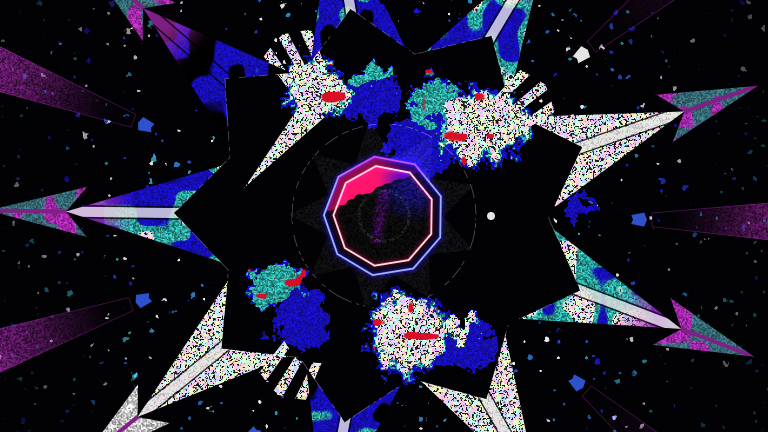
Reproduce this background procedurally as a Shadertoy shader.

```glsl
// A ninefold neon kaleidoscope: a glowing ring, speckled shards and darts on black.
#define HEIGHT 432.0
#define SECTOR 0.6981317
#define ARM_ANGLE 0.335
#define BLUE vec3(0.10, 0.06, 0.83)
#define TEAL vec3(0.18, 0.69, 0.66)
#define PALE vec3(0.90, 0.89, 0.89)
#define PURPLE vec3(0.50, 0.12, 0.52)
#define NOTCH vec2(210, 0)
#define WING vec2(163, 48)

// Clouds as center and radius: five blue, three teal, four white
const vec4 CLOUDS[12] = vec4[12](
    vec4(-20, 120, 36, 25), vec4(42, 72, 38, 34), vec4(72, -128, 42, 24), vec4(-84, -104, 30, 34),
    vec4(194, 7, 22, 9), vec4(-12, 141, 22, 11), vec4(52, 116, 26, 24), vec4(-110, -68, 30, 21),
    vec4(-70, 128, 35, 33), vec4(98, 90, 47, 41), vec4(22, -118, 39, 45), vec4(72, -111, 26, 13));
const float WHITENESS[9] = float[9](0.95, 0.45, 0.2, 0.05, 0.4, 1.1, 0.15, 0.95, 0.62);

float hash(vec2 p) {
    vec3 h = fract(p.xyx * 0.1031);
    h += dot(h, h.yzx + 33.33);
    return fract((h.x + h.y) * h.z);
}

float noise(vec2 p) {
    vec2 i = floor(p), f = fract(p);
    f = f * f * (3.0 - 2.0 * f);
    return mix(mix(hash(i), hash(i + vec2(1, 0)), f.x),
               mix(hash(i + vec2(0, 1)), hash(i + vec2(1, 1)), f.x), f.y);
}

float fill(float d) { return clamp(0.5 - d * iResolution.y / HEIGHT, 0.0, 1.0); }

// Signed distance to the line a-b, positive on its left
float side(vec2 p, vec2 a, vec2 b) {
    vec2 e = normalize(b - a);
    return dot(p - a, vec2(-e.y, e.x));
}

float dart(vec2 p, vec2 notch, vec2 wing, vec2 tip) {
    return max(side(p, wing, tip), side(p, notch, wing));
}

// Rotational fold: local position and sector index
vec3 fold(vec2 p, float start) {
    float a = atan(p.y, p.x) - start, k = floor(a / SECTOR + 0.5);
    a -= k * SECTOR;
    return vec3(length(p) * vec2(cos(a), sin(a)), mod(k + 9.0, 9.0));
}

// Tone rises from black through blue and teal to speckled white
vec3 shard(float tone, vec2 p) {
    float grain = noise(p * 0.85);
    vec3 tint = 0.9 + 0.15 * cos(6.28 * (hash(floor(p / 3.0)) + vec3(0, 0.33, 0.67)));
    vec3 c = BLUE * smoothstep(0.02, 0.1, tone) * (0.55 + 0.6 * grain);
    c = mix(c, TEAL * (0.4 + grain), smoothstep(0.36, 0.42, tone));
    return mix(c, tint * mix(0.12, 1.0, smoothstep(0.22, 0.42, grain)), smoothstep(0.55, 0.6, tone));
}

void mainImage(out vec4 fragColor, in vec2 fragCoord) {
    vec2 p = (fragCoord - 0.5 * iResolution.xy) / iResolution.y * HEIGHT;
    float r = length(p), grain = noise(p * 0.8), dash = step(0.45, noise(p * 0.3));
    vec3 arm = fold(p, ARM_ANGLE), gap = fold(p, ARM_ANGLE - 0.5 * SECTOR);
    vec2 q = vec2(arm.x, abs(arm.y)), g = vec2(gap.x, abs(gap.y));
    float rim = side(q, NOTCH, WING);
    vec3 col = vec3(0.008, 0.006, 0.014);

    // Dust outside the star
    for (float i = 0.0; i < 3.0; i++) {
        float size = 8.0 + 7.0 * i;
        vec2 cell = floor(p / size), id = cell + 71.0 * i;
        vec2 spot = (cell + 0.25 + 0.5 * vec2(hash(id + 3.1), hash(id + 8.7))) * size;
        vec3 tint = mix(mix(BLUE, TEAL, hash(id + 5.3)), PALE, step(0.7, hash(id + 1.9)));
        float d = length(p - spot) + 4.0 * noise(p * 0.4) - 2.7 - 0.8 * i;
        col += tint * step(0.88, hash(id)) * fill(rim + 4.0) * fill(d) * (1.0 - 0.7 * smoothstep(200.0, 420.0, r));
    }

    // Beams and chips between the arms
    float strong = gap.z < 0.5 || abs(gap.z - 4.5) < 0.6 ? 1.0 : 0.35;
    float beam = max(g.y - 7.0 - (g.x - 270.0) * 0.1, 268.0 - g.x);
    col += PURPLE * strong * fill(beam) * smoothstep(275.0, 425.0, g.x) * (0.3 + 0.9 * grain);
    col += PURPLE * 0.5 * fill(abs(beam) - 0.4);
    float chip = max(abs(g.x - 256.0 + 0.4 * g.y) - 7.0, g.y - 5.0 - 0.2 * (g.x - 250.0));
    col = mix(col, gap.z == 1.0 ? PALE : vec3(0.18, 0.32, 0.8), fill(chip));

    // Ragged clouds and one long spike
    vec2 w = p + 20.0 * vec2(noise(p * 0.09), noise(p * 0.09 + 40.0))
               + 9.0 * vec2(noise(p * 0.4), noise(p * 0.4 + 17.0)) - 14.5;
    float tone = 0.0;
    for (int i = 0; i < 12; i++) {
        float peak = i < 5 ? 0.25 : i < 8 ? 0.5 : 1.0;
        tone = max(tone, min(peak, 3.5 - 3.5 * length((w - CLOUDS[i].xy) / CLOUDS[i].zw)));
    }
    float spots = smoothstep(0.83, 0.88, noise(p * 0.075 + 6.0)) * step(0.4, tone);
    vec3 cloud = mix(shard(tone, p), vec3(0.85, 0.05, 0.15), spots);
    col = mix(col, cloud, smoothstep(0.0, 0.06, tone));
    vec2 s = p - vec2(-139, 29);
    float along = dot(s, vec2(0.66, 0.75));
    float spike = max(abs(side(s, vec2(0), vec2(66, 75))) - 0.13 * along, along - 105.0);
    col = mix(col, shard(1.0, p), fill(spike));

    // Fans of rays at three star valleys
    float b = atan(g.y, g.x);
    float fan = max(abs(r - 188.0 + 60.0 * b) - 20.0, (b - 0.16) * r);
    float hasFan = gap.z == 1.0 || gap.z == 3.0 || gap.z == 6.0 ? 1.0 : 0.0;
    col = mix(col, shard(1.0, p), hasFan * fill(fan) * smoothstep(-0.1, 0.3, cos(b * 57.0)));

    // Large and small darts along each arm
    float level = WHITENESS[int(arm.z)];
    vec3 body = shard(level + 0.7 * noise(p * 0.055 + 9.0) - 0.35, p);
    body = mix(body, PURPLE * 1.4, smoothstep(245.0, 290.0, q.x) * step(level, 0.9) * 0.7);
    body = mix(body, PALE, fill(q.y - 5.0) * step(0.1, level) * 0.8);
    body *= 1.0 - 0.8 * fill(abs(q.y - 6.0) - 0.7);
    col = mix(col, body, fill(dart(q, NOTCH, WING, vec2(318, 0))));
    float blend = noise(p * 0.06) + (q.x - 320.0) * 0.004;
    vec3 tail = mix(PURPLE * 1.5, vec3(0.24, 0.48, 0.53), smoothstep(0.4, 0.55, blend));
    tail = mix(tail, PALE, step(1.0, level)) * (0.5 + 0.7 * grain);
    tail = mix(tail, PURPLE, fill(q.y - 2.0));
    col = mix(col, tail, fill(dart(q, vec2(318, 0), vec2(297, 25), vec2(396, 0))));
    col += 0.3 * dash * fill(abs(rim) - 0.4) * step(q.x, 211.0);

    // Dim inner star, dashed circle and pebble
    col += 0.08 * grain * fill(side(q, vec2(56, 20), vec2(95, 0)));
    col += 0.3 * dash * fill(abs(r - 92.0) - 0.4);
    col = mix(col, PALE, fill(length(p - vec2(107, 0)) - 4.0));

    // Glowing nonagon with a pink and violet core
    float edge = g.x, wedge = p.y - 34.0 - 0.45 * p.x + 8.0 * noise(p * 0.15);
    vec3 core = grain * (0.07 + vec3(0.12) * fill(abs(r - 25.0) - 1.5));
    core += vec3(0.28, 0, 0.42) * grain * (1.0 - smoothstep(1.0, 9.0, abs(p.x + 4.0 - 0.15 * p.y))) * fill(abs(p.y) - 27.0);
    core += BLUE * 0.45 * (1.0 - smoothstep(5.0, 40.0, length(p - 28.0))) * (0.5 + grain);
    vec3 flare = mix(vec3(1, 0.08, 0.42), vec3(0.3, 0.05, 0.75), smoothstep(-10.0, 22.0, p.x));
    core = mix(core, flare, fill(-wedge));
    col = mix(col, core * (1.0 - 0.5 * step(48.0, edge)), fill(edge - 56.0));
    col += vec3(0.6, 0.05, 0.2) * exp(-abs(edge - 47.0) * 0.6) + BLUE * exp(-abs(edge - 56.5) * 0.5);
    col = mix(col, vec3(1, 0.86, 0.9), fill(abs(edge - 47.5) - 0.9));
    vec3 outer = mix(vec3(0.62, 0.7, 0.95), vec3(0.8, 0.3, 0.95), smoothstep(25.0, 55.0, p.y));
    col = mix(col, outer, fill(abs(edge - 56.5) - 0.9));
    fragColor = vec4(clamp(col, 0.0, 1.0), 1.0);
}
```
